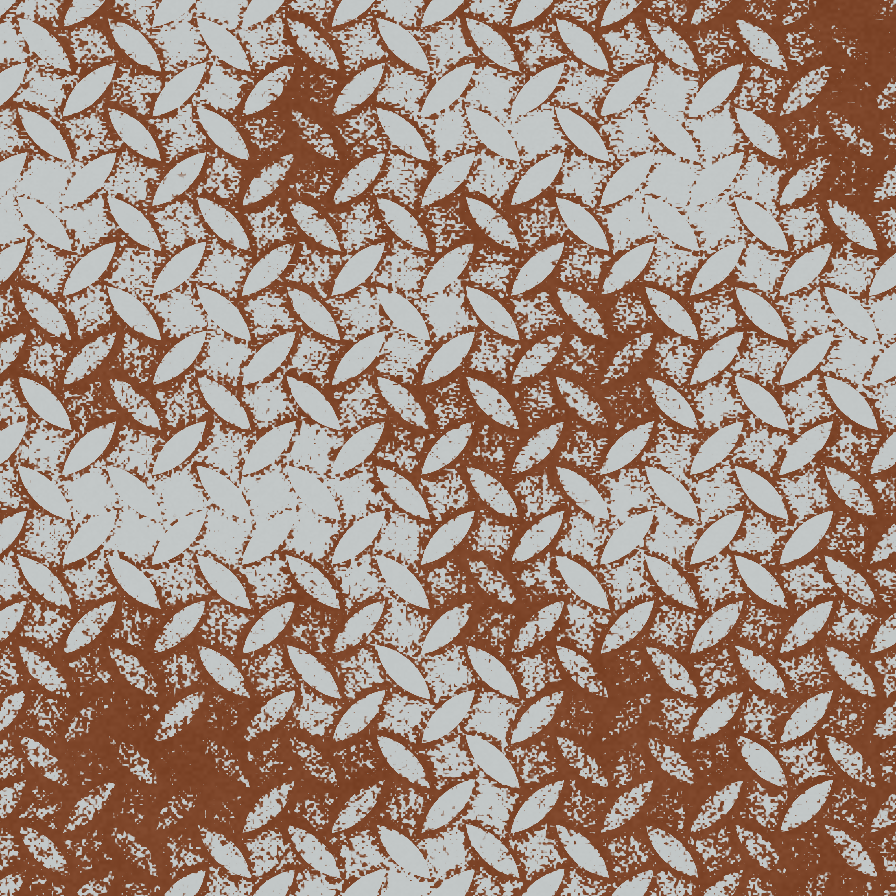
A Shadertoy shader for this texture:

```glsl
// Rusted tread plate: a 10 by 10 lattice of lens-shaped studs in two diagonals.
// Layered noise sets how far the rust has spread; studs resist it, their
// surrounding creases gather it, and a fine grain breaks up the boundary.

float hash(vec2 p) {
    return fract(sin(dot(p, vec2(127.1, 311.7))) * 43758.5453);
}

float noise(vec2 p) {
    vec2 i = floor(p), f = fract(p);
    f = f * f * (3.0 - 2.0 * f);
    return mix(mix(hash(i), hash(i + vec2(1, 0)), f.x),
               mix(hash(i + vec2(0, 1)), hash(i + vec2(1, 1)), f.x), f.y);
}

float fbm(vec2 p) {
    float sum = 0.0, weight = 0.5;
    for (int i = 0; i < 5; i++) {
        sum += weight * noise(p);
        p = p * 2.03 + 17.3;
        weight *= 0.5;
    }
    return sum;
}

// Signed distance to a pointed lens lying along a unit axis
float lens(vec2 p, vec2 axis) {
    float along = dot(p, axis);
    float across = abs(dot(p, vec2(-axis.y, axis.x)));
    return length(vec2(across + 0.575, along)) - 0.715;
}

void mainImage(out vec4 fragColor, in vec2 fragCoord) {
    vec2 uv = fragCoord / iResolution.y;
    vec2 grid = uv * 10.0;
    float pixel = 10.0 / iResolution.y;

    // Falling studs at cell centres, rising studs at cell corners
    float falling = lens(fract(grid) - 0.5, vec2(0.7071, -0.7071));
    float rising = lens(fract(grid + 0.5) - 0.5, vec2(0.7071, 0.7071));
    float d = min(falling, rising);
    vec2 studId = falling < rising ? floor(grid) : floor(grid + 0.5) + 50.0;

    // Broad patches of wear and fine speckle
    float soundness = fbm(uv * 4.6 + vec2(3.7, 8.2)) - 0.485;
    float grain = mix(noise(uv * 170.0), noise(uv * 410.0 + 31.0), 0.65) - 0.5;

    // Raised faces stay bright, creases rust first, hollows lie between
    d += grain * 0.02;
    float face = mix(0.12, 0.31, smoothstep(0.0, 0.06, -d))
               + 0.14 * (hash(studId) - 0.5);
    float ground = mix(-0.44, 0.07, smoothstep(0.0, 0.15, d));
    float relief = mix(face, ground, smoothstep(-pixel, pixel, d));
    float bare = relief + 2.0 * soundness + 1.1 * grain;

    // Mottled rust over pale steel
    vec3 rust = mix(vec3(0.46, 0.24, 0.13), vec3(0.52, 0.30, 0.19),
                    0.6 * noise(uv * 240.0 + 9.0) + 0.4 * noise(uv * 24.0));
    vec3 steel = vec3(0.76, 0.78, 0.78) + 0.015 * grain;
    fragColor = vec4(mix(rust, steel, smoothstep(-0.10, 0.11, bare)), 1.0);
}
```
